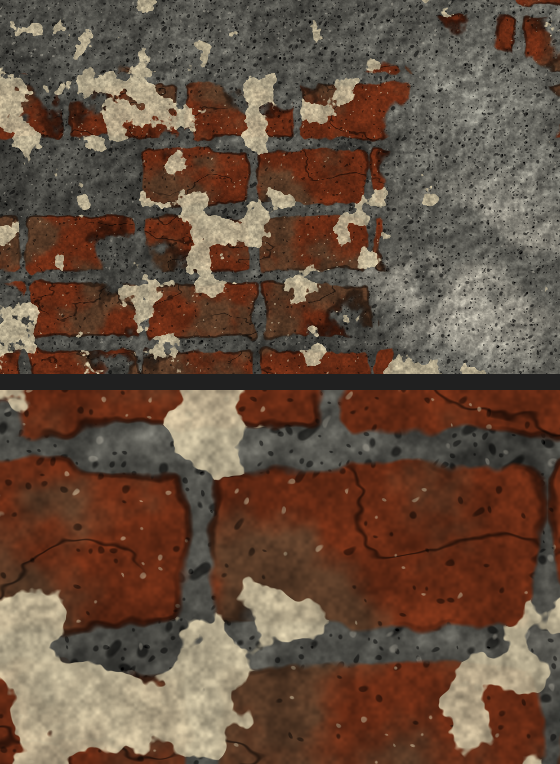
Top, the full canvas; bottom, a detail of the centre.
Give the GLSL for this texture, as a WebGL 1 fragment shader.

```glsl
precision highp float;
// Weathered brick wall showing through broken grey render, with flakes of cream paint.
uniform vec2 u_resolution;

#define COURSE 0.178                   // height of one course
#define BRICK_PITCH 0.31               // brick length with joint
#define BRICK_HALF vec2(0.144, 0.073)  // half size of a brick face
#define EXPOSURE 0.19                  // how much brick is laid bare
#define RAGGED 0.034                   // wander of the brick edges
#define PAINT_LEVEL 0.71               // higher leaves less cream paint
#define GRAIN 0.21                     // contrast of the fine sand
#define BRICK_RED vec3(0.395, 0.165, 0.080)
#define BRICK_DUSTY vec3(0.335, 0.225, 0.150)
#define RENDER_GREY vec3(0.350, 0.347, 0.322)
#define RENDER_PALE vec3(0.690, 0.670, 0.615)
#define CREAM vec3(0.760, 0.710, 0.590)

float hash(vec2 p) {
  vec3 q = fract(vec3(p.xyx) * 0.1031);
  q += dot(q, q.yzx + 33.33);
  return fract((q.x + q.y) * q.z);
}

float noise(vec2 p) {
  vec2 i = floor(p), f = fract(p);
  f = f * f * (3.0 - 2.0 * f);
  return mix(mix(hash(i), hash(i + vec2(1, 0)), f.x),
             mix(hash(i + vec2(0, 1)), hash(i + vec2(1, 1)), f.x), f.y);
}

float fbm(vec2 p) {
  float sum = 0.0, amp = 0.516;
  for (int i = 0; i < 5; i++) {
    sum += amp * noise(p);
    p = mat2(1.6, 1.2, -1.2, 1.6) * p + 17.3;
    amp *= 0.5;
  }
  return sum;
}

// Scattered round grains: one per cell, present with the given chance.
float specks(vec2 p, float scale, float chance) {
  p = p * scale + 0.7 * noise(p * scale * 0.8);
  vec2 cell = floor(p);
  vec2 centre = 0.35 + 0.3 * vec2(hash(cell + 3.1), hash(cell + 8.7));
  float radius = 0.12 + 0.2 * hash(cell + 21.3);
  float disc = 1.0 - smoothstep(radius - 0.1, radius + 0.1, length(fract(p) - centre));
  return disc * step(hash(cell + 40.9), chance);
}

float boxDistance(vec2 p, vec2 halfSize) {
  vec2 d = abs(p) - halfSize;
  return length(max(d, 0.0)) + min(max(d.x, d.y), 0.0);
}

// Signed distance to bare brick: the brick grid cut by what the render still covers.
float bareBrick(vec2 p) {
  float row = floor(p.y / COURSE + 0.545);
  float shift = 0.385 + 0.12 * step(3.5, row) - 0.06 * step(4.5, row)
              + 0.04 * (hash(vec2(row, 5.0)) - 0.5);
  float column = floor((p.x - shift) / BRICK_PITCH);
  vec2 centre = vec2(shift + (column + 0.5) * BRICK_PITCH, row * COURSE - 0.008);
  float face = boxDistance(p - centre, BRICK_HALF - 0.012) - 0.012;
  face += RAGGED * (fbm(p * 13.0) - 0.5) + 0.007 * (noise(p * 70.0) - 0.5);

  float zone = max(min(1.03 - p.x, 0.79 - p.y), min(p.x - 1.37, p.y - 0.79));
  float bare = clamp(zone * 5.0, -0.40, EXPOSURE);
  bare += 1.3 * (fbm(p * 6.5 + 4.0) - 0.5);
  bare += 0.3 * (hash(vec2(column, row) + 61.0) - 0.5);
  float bay = boxDistance(p - vec2(0.16, 0.525), vec2(0.2, 0.07));
  bare -= 0.8 * (1.0 - smoothstep(-0.01, 0.03, bay));
  return max(face, -bare * 0.07);
}

vec3 renderCoat(vec2 p) {
  float broad = fbm(p * 4.0 + 9.0) - 0.5;
  float tone = 0.9 + 0.34 * smoothstep(0.75, 1.25, p.x + 0.5 * broad) + 0.7 * broad;
  tone += 0.5 * (fbm(p * 22.0) - 0.5);
  vec3 color = RENDER_GREY * tone;
  // limewash haze low on the right
  float haze = 1.0 - smoothstep(0.1, 0.42, length((p - vec2(1.27, 0.27)) * vec2(0.9, 1.1)));
  color = mix(color, RENDER_PALE, 0.75 * haze * smoothstep(0.38, 0.66, fbm(p * 8.0 + 2.0)));
  // relief lit from the upper left
  vec2 q = p * 42.0;
  color *= 1.0 + 0.8 * (fbm(q) - fbm(q + vec2(-0.35, 0.4)));
  // pits and pale stones
  color *= 1.0 - 0.55 * specks(p, 62.0, 0.20) - 0.5 * specks(p + 3.0, 115.0, 0.24);
  return mix(color, RENDER_PALE, 0.45 * specks(p + 7.0, 85.0, 0.06));
}

vec3 brickFace(vec2 p) {
  vec3 color = mix(BRICK_RED, BRICK_DUSTY, smoothstep(0.46, 0.68, fbm(p * 8.0 + 30.0)));
  color *= 0.75 + 0.5 * fbm(p * 28.0);
  float crack = 1.0 - smoothstep(0.0, 0.013, abs(fbm(p * vec2(5.0, 9.0) + 12.0) - 0.5));
  color *= 1.0 - 0.5 * crack * smoothstep(0.4, 0.6, noise(p * 9.0));
  color *= 1.0 - 0.45 * specks(p, 90.0, 0.12);
  return mix(color, CREAM, 0.5 * specks(p + 5.0, 120.0, 0.05));
}

void main() {
  vec2 p = gl_FragCoord.xy / u_resolution.y;
  float d = bareBrick(p);
  float edge = exp(-abs(d) * 45.0);

  // render with a shaded broken lip around the bare brick
  vec3 color = renderCoat(p) * (1.0 - 0.2 * exp(-abs(d) * 60.0));
  color = mix(color, brickFace(p), 1.0 - smoothstep(-0.003, 0.003, d));
  float lip = 1.0 - smoothstep(0.001, 0.005, abs(d + 0.002));
  color *= 1.0 - 0.45 * lip * smoothstep(0.35, 0.6, noise(p * 16.0));

  // cream paint clinging to the broken edges
  float paint = fbm(p * 13.0 + 50.0) + 0.13 * edge - 0.12 * smoothstep(0.95, 1.25, p.x);
  paint = smoothstep(PAINT_LEVEL - 0.012, PAINT_LEVEL + 0.012, paint);
  color = mix(color, CREAM * (0.75 + 0.45 * fbm(p * 45.0)), paint * 0.92);

  float sand = 0.6 * noise(p * 150.0) + 0.4 * noise(p * 290.0) - 0.5;
  color *= 1.0 + 2.0 * GRAIN * sand;
  gl_FragColor = vec4(clamp(color, 0.0, 1.0), 1.0);
}
```
